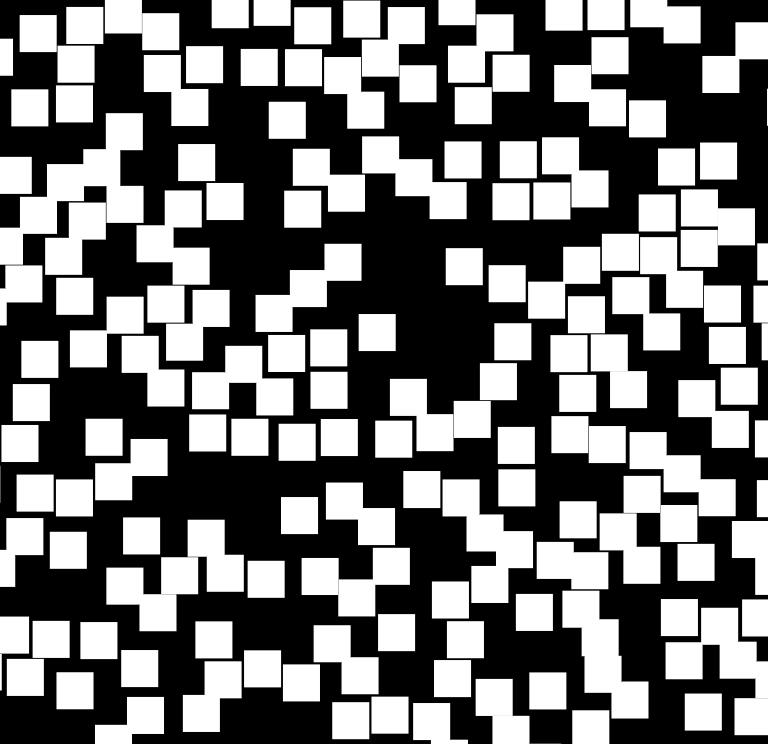
This pattern is drawn by a WebGL 2 fragment shader. Its source:

```glsl
#version 300 es
precision highp float;

uniform vec2 u_resolution;
out vec4 outColor;

// Lengths are fractions of the canvas height
const float SIDE = 0.0498;        // edge of one square
const float PITCH = 0.0627;       // cell size of the scatter grid
// Lengths below are in cells
const float JITTER = 0.86;        // full width of the random offset
const float STAGGER = 0.25;       // sideways shift of alternate rows
const float MIN_GAP = 0.91;       // distance below which centers repel
const float FILL = 0.73;          // mean share of occupied cells
const float FILL_SWING = 0.23;    // strength of crowded and empty zones
const uint SEED = 37u;
const vec3 GROUND = vec3(0.0);
const vec3 SQUARE = vec3(1.0);

const int REACH = 3;              // radius of the local window of cells
const int WIDTH = 2 * REACH + 1;
const vec2 EMPTY = vec2(1000.0);  // parking place for unoccupied cells

vec3 hash3(ivec2 cell) {
    uvec3 v = uvec3(uint(cell.x + 512), uint(cell.y + 512), SEED);
    v = v * 1664525u + 1013904223u;
    v.x += v.y * v.z; v.y += v.z * v.x; v.z += v.x * v.y;
    v ^= v >> 16u;
    v.x += v.y * v.z; v.y += v.z * v.x; v.z += v.x * v.y;
    return vec3(v >> 8u) / 16777216.0;
}

// Jittered center of a cell, or EMPTY
vec2 scatter(ivec2 cell) {
    vec3 rnd = hash3(cell);
    vec2 c = vec2(cell);
    float zone = sin(0.72 * c.x + 1.4 * sin(0.55 * c.y) + 2.6) * cos(0.31 * c.y + 0.4);
    if (rnd.z > FILL + FILL_SWING * zone) return EMPTY;
    float shift = STAGGER * (2.0 * mod(c.y, 2.0) - 1.0);
    return c + 0.5 + vec2(shift, 0.0) + JITTER * (rnd.xy - 0.5);
}

int slot(int x, int y) {
    return (y + REACH) * WIDTH + x + REACH;
}

// Antialiased coverage of a square at an offset from its center
float squareMask(vec2 offset, float halfSide, float pixel) {
    vec2 edge = clamp((halfSide - abs(offset)) / pixel + 0.5, 0.0, 1.0);
    return edge.x * edge.y;
}

void main() {
    vec2 p = gl_FragCoord.xy / (u_resolution.y * PITCH);
    float pixel = 1.0 / (u_resolution.y * PITCH);
    ivec2 home = ivec2(floor(p));

    // Gather the scattered centers around this pixel
    vec2 centers[WIDTH * WIDTH];
    vec2 relaxed[WIDTH * WIDTH];
    for (int y = -REACH; y <= REACH; y++)
        for (int x = -REACH; x <= REACH; x++)
            centers[slot(x, y)] = scatter(home + ivec2(x, y));

    // Push crowded neighbors apart; the valid window shrinks each pass
    for (int r = REACH - 1; r >= 1; r--) {
        for (int y = -r; y <= r; y++)
            for (int x = -r; x <= r; x++) {
                vec2 center = centers[slot(x, y)];
                vec2 push = vec2(0.0);
                for (int j = -1; j <= 1; j++)
                    for (int i = -1; i <= 1; i++) {
                        vec2 away = center - centers[slot(x + i, y + j)];
                        float dist = max(length(away), 0.0001);
                        push += away / dist * max(MIN_GAP - dist, 0.0);
                    }
                relaxed[slot(x, y)] = center + 0.5 * push;
            }
        for (int y = -r; y <= r; y++)
            for (int x = -r; x <= r; x++)
                centers[slot(x, y)] = relaxed[slot(x, y)];
    }

    // Draw the nearest squares
    float mask = 0.0;
    float halfSide = 0.5 * SIDE / PITCH;
    for (int y = -1; y <= 1; y++)
        for (int x = -1; x <= 1; x++)
            mask = max(mask, squareMask(p - centers[slot(x, y)], halfSide, pixel));

    outColor = vec4(mix(GROUND, SQUARE, mask), 1.0);
}
```
